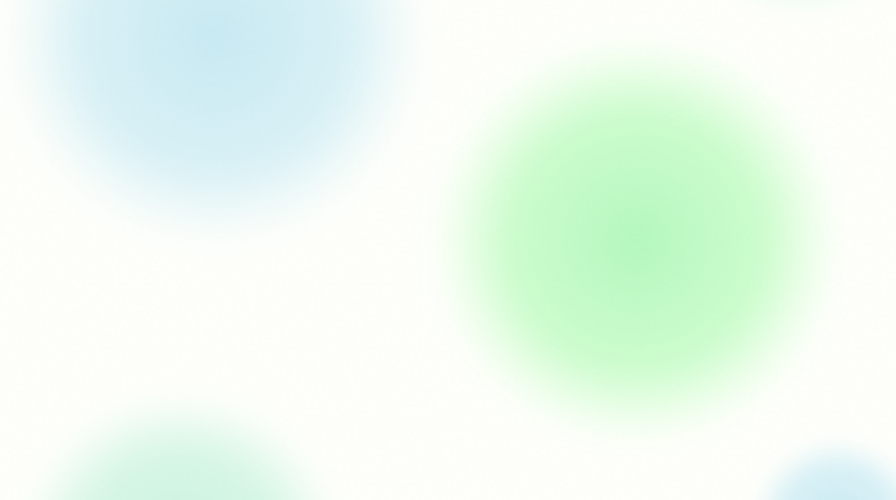
Give the GLSL for this background, as a Shadertoy shader.

```glsl
#define PAPER vec3(0.994, 0.998, 0.982)
#define FADE_START 0.55
#define FADE_END 1.08
#define GRAIN_SCALE 140.0
#define GRAIN_AMOUNT 0.006

vec2 hashGradient(vec2 cell) {
    vec2 p = vec2(dot(cell, vec2(127.1, 311.7)), dot(cell, vec2(269.5, 183.3)));
    return 2.0 * fract(sin(p) * 43758.5) - 1.0;
}

float gradientNoise(vec2 p) {
    vec2 cell = floor(p), f = fract(p);
    vec2 u = f * f * (3.0 - 2.0 * f);
    float a = dot(hashGradient(cell), f);
    float b = dot(hashGradient(cell + vec2(1, 0)), f - vec2(1, 0));
    float c = dot(hashGradient(cell + vec2(0, 1)), f - vec2(0, 1));
    float d = dot(hashGradient(cell + vec2(1, 1)), f - vec2(1, 1));
    return mix(mix(a, b, u.x), mix(c, d, u.x), u.y);
}

// Soft disc: the tint runs from core to rim, then melts into the backdrop
vec3 addGlow(vec3 backdrop, vec2 p, vec2 center, float radius, vec3 core, vec3 rim) {
    float d = length(p - center) / radius;
    vec3 tint = mix(core, rim, min(d, 1.0));
    return mix(tint, backdrop, smoothstep(FADE_START, FADE_END, d));
}

void mainImage(out vec4 fragColor, in vec2 fragCoord) {
    // One unit is the canvas height
    vec2 p = fragCoord / iResolution.y;

    vec3 green = vec3(0.71, 0.97, 0.745), paleGreen = vec3(0.86, 1.0, 0.845);
    vec3 blue = vec3(0.785, 0.915, 0.95), paleBlue = vec3(0.89, 0.96, 0.97);
    vec3 mint = vec3(0.79, 0.95, 0.87), paleMint = vec3(0.88, 0.975, 0.92);

    // Large glows
    vec3 color = PAPER;
    color = addGlow(color, p, vec2(0.430, 0.930), 0.430, blue, paleBlue);
    color = addGlow(color, p, vec2(1.272, 0.519), 0.414, green, paleGreen);

    // Glows cut by the canvas edges
    color = addGlow(color, p, vec2(0.360, -0.114), 0.335, mint, paleMint);
    color = addGlow(color, p, vec2(1.600, 1.223), 0.255, mint, paleMint);
    color = addGlow(color, p, vec2(1.675, -0.050), 0.180, blue, paleBlue);

    // Faint paper grain
    color += GRAIN_AMOUNT * gradientNoise(p * GRAIN_SCALE);
    fragColor = vec4(clamp(color, 0.0, 1.0), 1.0);
}
```
